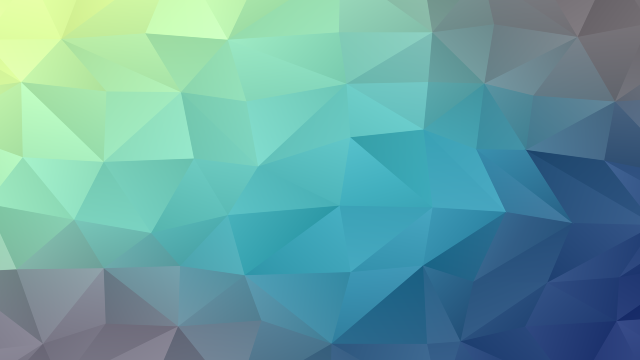
Write a WebGL 2 fragment shader that draws this background.

```glsl
#version 300 es
precision highp float;

uniform vec2 u_resolution;
out vec4 outColor;

// Mesh layout, in units of the canvas height, with y running down
const float ASPECT = 16.0 / 9.0;
const vec2 MESH_ORIGIN = vec2(0.0465, 0.081);
const vec2 MESH_STEP = vec2(0.2116, 0.17);
const float BULGE = 0.088;
const float BULGE_COLUMN = 4.8;
const float BULGE_WIDTH = 1.1;
const float SWAY = 0.07;
const float WAVE = 0.046;
const float JITTER = 0.06;
const float FOLD_ROW = 2.5;

// Shading of the facets
const float FACET_GRADIENT = 0.3;
const float FACET_CONTRAST = 0.10;
const float FACET_TILT = 0.30;

// Diagonal ramp from the upper left to the lower right
const vec3 LIME = vec3(0.88, 1.00, 0.63);
const vec3 MINT = vec3(0.64, 0.91, 0.71);
const vec3 AQUA = vec3(0.47, 0.82, 0.75);
const vec3 TEAL = vec3(0.24, 0.67, 0.73);
const vec3 CERULEAN = vec3(0.18, 0.53, 0.65);
const vec3 STEEL = vec3(0.19, 0.36, 0.52);
const vec3 NAVY = vec3(0.14, 0.22, 0.46);

// Muted corners
const vec3 WARM_GRAY = vec3(0.47, 0.45, 0.47);
const vec3 MAUVE_GRAY = vec3(0.48, 0.47, 0.53);

float hash(vec2 p) {
    return fract(sin(dot(p, vec2(127.1, 311.7))) * 43758.5);
}

float ramp(float from, float to, float t) {
    return clamp((t - from) / (to - from), 0.0, 1.0);
}

vec3 colorField(vec2 p) {
    vec2 uv = vec2(p.x / ASPECT, p.y);
    float t = 0.5 * (uv.x + uv.y);
    t += 0.15 * smoothstep(0.65, 1.0, uv.x);
    t -= 0.1 * (1.0 - smoothstep(0.0, 0.35, uv.x)) * smoothstep(0.5, 0.8, uv.y);

    vec3 color = mix(LIME, MINT, ramp(0.07, 0.235, t));
    color = mix(color, AQUA, ramp(0.235, 0.375, t));
    color = mix(color, TEAL, ramp(0.375, 0.55, t));
    color = mix(color, CERULEAN, ramp(0.55, 0.69, t));
    color = mix(color, STEEL, ramp(0.69, 0.80, t));
    color = mix(color, NAVY, ramp(0.82, 1.08, t));

    float upperRight = length(uv - vec2(1.0, 0.0));
    float lowerLeft = length((uv - vec2(0.08, 1.0)) * vec2(0.75, 1.0));
    color = mix(color, WARM_GRAY, 1.0 - smoothstep(0.1, 0.55, upperRight));
    return mix(color, MAUVE_GRAY, 1.0 - smoothstep(0.1, 0.43, lowerLeft));
}

// Lattice corner, bent by broad waves and a little randomness
vec2 meshVertex(vec2 id) {
    vec2 v = MESH_ORIGIN + id * MESH_STEP;
    float offset = (id.x - BULGE_COLUMN) / BULGE_WIDTH;
    v.x += BULGE * exp(-offset * offset);
    v.x -= SWAY * cos(2.0 * id.y) * cos(0.5 * (id.x - 1.0));
    v.y += WAVE * cos(0.9 * (id.x - 1.7)) * sin(0.8 * id.y);
    return v + JITTER * (vec2(hash(id), hash(id + 37.0)) - 0.5);
}

// Checkered diagonals, falling just above the fold row and rising below it
bool diagonalFalls(vec2 id) {
    float checker = 2.0 * mod(id.x + id.y, 2.0) - 1.0;
    float rise = id.y - FOLD_ROW;
    return checker > 6.0 * rise * exp(-2.0 * rise * rise);
}

float cross2(vec2 a, vec2 b) {
    return a.x * b.y - a.y * b.x;
}

float edgeDistance(vec2 p, vec2 a, vec2 b) {
    return cross2(normalize(b - a), p - a);
}

// Adds one triangle, weighted by its smooth coverage
void addFacet(inout vec4 sum, vec2 p, vec2 a, vec2 b, vec2 c, float seed, float pixel) {
    float side = sign(cross2(b - a, c - a));
    float inside = min(side * edgeDistance(p, a, b),
                   min(side * edgeDistance(p, b, c), side * edgeDistance(p, c, a)));
    float coverage = smoothstep(-0.6 * pixel, 0.6 * pixel, inside);
    vec2 center = (a + b + c) / 3.0;
    float angle = 40.0 * seed;
    float tilt = dot(p - center, vec2(cos(angle), sin(angle)));
    vec3 color = colorField(mix(center, p, FACET_GRADIENT));
    color += FACET_CONTRAST * (seed - 0.5) + FACET_TILT * tilt;
    sum += coverage * vec4(color, 1.0);
}

void main() {
    float pixel = 1.0 / u_resolution.y;
    vec2 p = gl_FragCoord.xy * pixel;
    p = vec2(p.x, 1.0 - p.y);
    vec2 home = floor((p - MESH_ORIGIN) / MESH_STEP);

    // Two triangles per cell, over a faint base that fills any gap
    vec4 sum = 0.001 * vec4(colorField(p), 1.0);
    for (int j = -1; j <= 1; j++) {
        for (int i = -1; i <= 1; i++) {
            vec2 id = home + vec2(i, j);
            vec2 a = meshVertex(id), b = meshVertex(id + vec2(1.0, 0.0));
            vec2 c = meshVertex(id + 1.0), d = meshVertex(id + vec2(0.0, 1.0));
            bool falls = diagonalFalls(id);
            addFacet(sum, p, a, b, falls ? c : d, hash(id + 11.0), pixel);
            addFacet(sum, p, c, d, falls ? a : b, hash(id + 73.0), pixel);
        }
    }
    outColor = vec4(clamp(sum.rgb / sum.a, 0.0, 1.0), 1.0);
}
```
